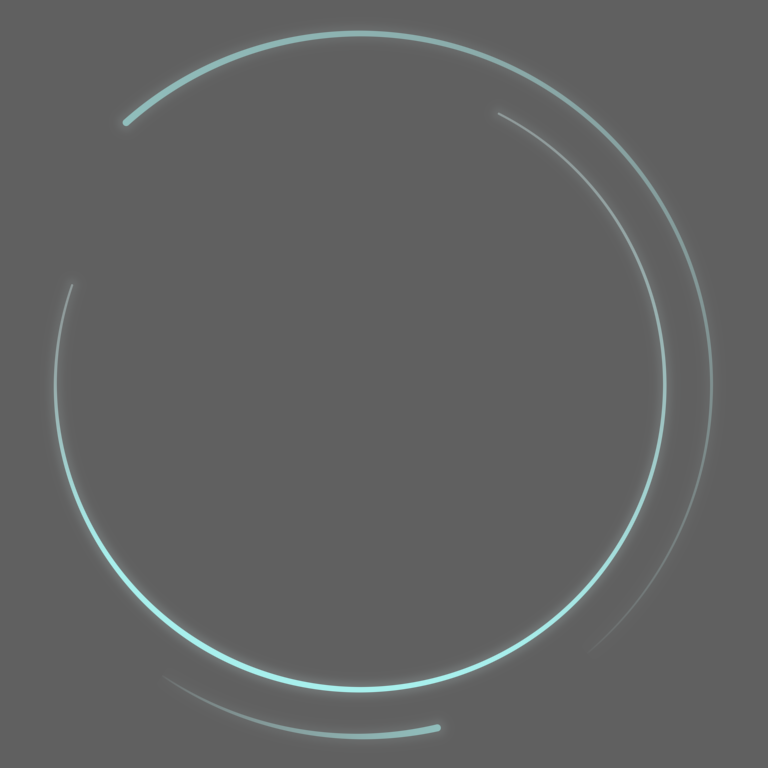
Reproduce this background procedurally as a WebGL 2 fragment shader.

```glsl
#version 300 es
precision highp float;
// Three tapered, softly glowing cyan arcs on two concentric rings over flat grey.

#define CENTER vec2(0.4688, 0.4987)
#define OUTER_RADIUS 0.4577
#define INNER_RADIUS 0.3968
#define GLOW_SIZE 0.0085
#define GLOW_STRENGTH 0.17
#define EDGE_BLUR 0.0011
#define BACKGROUND vec3(0.378)
#define CYAN vec3(0.66, 0.94, 0.93)
#define PALE vec3(0.72, 0.80, 0.80)

uniform vec2 u_resolution;
out vec4 outColor;

const float TAU = 6.2831853;

// Returns the distance to an arc and the position along it (0 to 1).
// A negative sweep runs clockwise; angles are in degrees.
vec2 arcField(vec2 p, float radius, float startDeg, float sweepDeg) {
    float start = radians(startDeg);
    float sweep = radians(abs(sweepDeg));
    float turn = sign(sweepDeg);
    float along = mod(turn * (atan(p.y, p.x) - start), TAU);
    if (along > sweep) along = along - sweep < TAU - along ? sweep : 0.0;
    float angle = start + turn * along;
    vec2 nearest = radius * vec2(cos(angle), sin(angle));
    return vec2(length(p - nearest), along / sweep);
}

// Lays a stroke and its halo over the colour below.
vec3 addStroke(vec3 base, float dist, float halfWidth, float opacity, vec3 tint, float pixel) {
    float soft = max(EDGE_BLUR, 0.75 * pixel);
    float line = 1.0 - smoothstep(halfWidth - soft, halfWidth + soft, dist);
    float reach = max(dist - halfWidth, 0.0) / GLOW_SIZE;
    float halo = GLOW_STRENGTH * opacity * exp(-reach * reach);
    vec3 lit = mix(base, PALE, halo);
    return mix(lit, tint, line * opacity);
}

// An arc that is thick at its head and fades toward its tail.
vec3 addComet(vec3 base, vec2 p, float startDeg, float sweepDeg, float pixel) {
    vec2 field = arcField(p, OUTER_RADIUS, startDeg, sweepDeg);
    float fade = 1.0 - field.y;
    float halfWidth = mix(0.0009, 0.0046, fade);
    float opacity = 0.62 * pow(fade, 0.45);
    return addStroke(base, field.x, halfWidth, opacity, mix(PALE, CYAN, sqrt(fade)), pixel);
}

// An arc that swells to a bright peak and thins toward both ends.
vec3 addSwell(vec3 base, vec2 p, float startDeg, float sweepDeg, float pixel) {
    vec2 field = arcField(p, INNER_RADIUS, startDeg, sweepDeg);
    float peak = 0.3;
    float swell = field.y < peak ? field.y / peak : (1.0 - field.y) / (1.0 - peak);
    float halfWidth = mix(0.0014, 0.0040, swell);
    float opacity = mix(0.5, 1.0, smoothstep(0.0, 0.75, swell));
    vec3 tint = mix(PALE, CYAN, smoothstep(0.0, 0.7, swell));
    return addStroke(base, field.x, halfWidth, opacity, tint, pixel);
}

void main() {
    float pixel = 1.0 / min(u_resolution.x, u_resolution.y);
    vec2 uv = (gl_FragCoord.xy - 0.5 * u_resolution) * pixel + 0.5;
    vec2 p = uv - CENTER;

    vec3 color = BACKGROUND;
    color = addComet(color, p, 131.7, -181.5, pixel);
    color = addComet(color, p, -77.3, -47.0, pixel);
    color = addSwell(color, p, 160.9, 262.0, pixel);
    outColor = vec4(color, 1.0);
}
```
